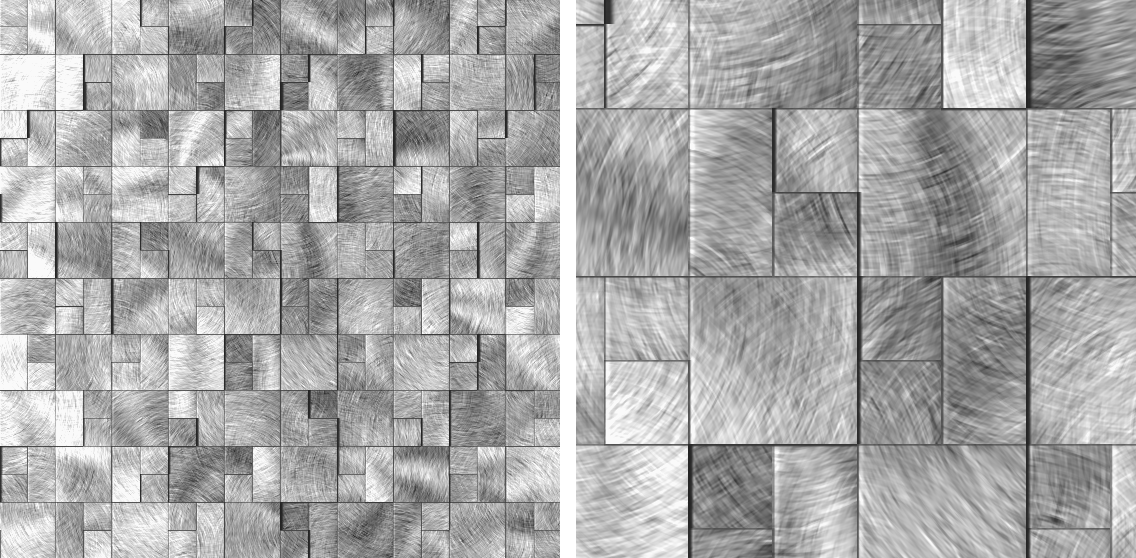
Left: the whole. Right: its middle third, enlarged.
This texture is drawn by a Shadertoy shader. Its source:

```glsl
struct Piece { vec2 low; vec2 size; float height; };

float hash(vec2 p) {
    vec3 q = fract(p.xyx * vec3(0.1031, 0.1030, 0.0973));
    q += dot(q, q.yzx + 33.33);
    return fract((q.x + q.y) * q.z);
}

float noise(vec2 p) {
    vec2 cell = floor(p), f = p - cell;
    f = f * f * (3.0 - 2.0 * f);
    return mix(mix(hash(cell), hash(cell + vec2(1, 0)), f.x),
               mix(hash(cell + vec2(0, 1)), hash(cell + 1.0), f.x), f.y);
}

// Checkerboard of whole tiles and tiles split into a strip and two squares
Piece pieceAt(vec2 p) {
    vec2 cell = floor(p);
    Piece piece = Piece(cell, vec2(1.0), 0.0);
    if (mod(cell.x + cell.y, 2.0) > 0.5) {
        vec2 halfIndex = floor((p - cell) * 2.0);
        float squareSide = step(0.55, hash(cell + 71.0));
        piece.low.x += 0.5 * halfIndex.x;
        piece.size.x = 0.5;
        if (halfIndex.x == squareSide) {
            piece.low.y += 0.5 * halfIndex.y;
            piece.size.y = 0.5;
        }
    }
    piece.height = hash(piece.low * 34.0 + piece.size * 6.0 + 211.0);
    return piece;
}

// Polar coordinates about a random point outside the piece: radius, angle
vec2 arcCoords(vec2 fromCenter, vec2 seed) {
    float turn = 6.2832 * hash(seed);
    vec2 dir = vec2(cos(turn), sin(turn));
    vec2 q = vec2(dot(fromCenter, dir), dot(fromCenter, vec2(-dir.y, dir.x)));
    q.x += 0.8 + 0.9 * hash(seed + 19.0);
    return vec2(length(q), atan(q.y, q.x));
}

// Fan-shaped reflections, fine brushing and sparse light and dark scratches
float brushedMetal(vec2 fromCenter, vec2 seed) {
    vec2 arc = arcCoords(fromCenter, seed);
    float fan = noise(vec2(arc.y * 3.5 + arc.x * 0.7, arc.x * 0.8) + seed);
    float shade = 0.42 * (fan - 0.5);
    for (int i = 0; i < 3; i++) {
        float layer = float(i);
        vec2 layerSeed = seed + 37.0 * layer;
        vec2 a = arcCoords(fromCenter, layerSeed);
        vec2 along = vec2(a.x, a.y * a.x);
        float grain = noise(along * vec2(40.0 + 6.0 * layer, 3.5) + layerSeed);
        float fine = noise(along * vec2(80.0, 14.0) + layerSeed + 13.0);
        float patchy = noise(fromCenter * 5.0 + layerSeed + 50.0);
        float weight = (i == 0 ? 1.3 : 0.7) * (0.4 + patchy);
        float scratch = smoothstep(0.72, 0.95, grain) - smoothstep(0.28, 0.05, grain);
        shade += weight * (0.15 * (fine - 0.5) + 0.05 * (grain - 0.5) + 0.07 * scratch);
    }
    return shade;
}

void mainImage(out vec4 fragColor, in vec2 fragCoord) {
    vec2 uv = fragCoord / iResolution.xy;
    vec2 p = uv * vec2(9.95, 9.96) + vec2(0.02, 0.0);
    float px = 10.0 / iResolution.y;
    Piece piece = pieceAt(p);
    vec2 local = p - piece.low;
    vec2 toHigh = piece.size - local;
    vec2 seed = floor(piece.low * 34.0 + piece.size * 6.0) + 100.0;

    // Tone: taller pieces catch more light, as does the left side
    float tone = 0.55 + 0.14 * piece.height + 0.17 * hash(seed + 5.0);
    tone += 0.15 * (1.0 - smoothstep(0.0, 0.35, uv.x));
    tone -= 0.05 * smoothstep(0.2, 0.7, uv.x);
    tone += brushedMetal(local - 0.5 * piece.size, seed);

    // Polished edge on the left, soft falloff on the right
    tone += 0.12 * smoothstep(0.008, 0.018, local.x) * (1.0 - smoothstep(0.025, 0.05, local.x));
    tone -= 0.06 * (1.0 - smoothstep(0.0, 0.05, toHigh.x));

    // Height differences to the pieces on the left and above
    float leftStep = pieceAt(vec2(piece.low.x - 0.02, p.y)).height - piece.height;
    float topStep = pieceAt(vec2(p.x, piece.low.y + piece.size.y + 0.02)).height - piece.height;

    // Hairline seams, fainter between pieces of similar height
    float leftSeam = 1.0 - smoothstep(0.006, 0.012 + px, local.x);
    float topSeam = 1.0 - smoothstep(0.006, 0.012 + px, toHigh.y);
    tone = mix(tone, 0.28, leftSeam * (0.4 + 0.5 * smoothstep(0.0, 0.5, abs(leftStep))));
    tone = mix(tone, 0.26, topSeam * (0.6 + 0.35 * smoothstep(0.0, 0.5, abs(topStep))));

    // Shadows dropped by taller neighbours
    float leftWidth = 0.06 * max(leftStep, 0.0);
    float topWidth = 0.025 * max(topStep, 0.0);
    float leftShadow = 1.0 - smoothstep(leftWidth * 0.6, leftWidth * 1.3 + px, local.x);
    float topShadow = 1.0 - smoothstep(topWidth * 0.6, topWidth * 1.3 + px, toHigh.y);
    tone = mix(tone, 0.12, 0.9 * leftShadow * smoothstep(0.05, 0.45, leftStep));
    tone = mix(tone, 0.18, 0.65 * topShadow * smoothstep(0.1, 0.6, topStep));

    fragColor = vec4(vec3(clamp(tone, 0.0, 0.98)), 1.0);
}
```
